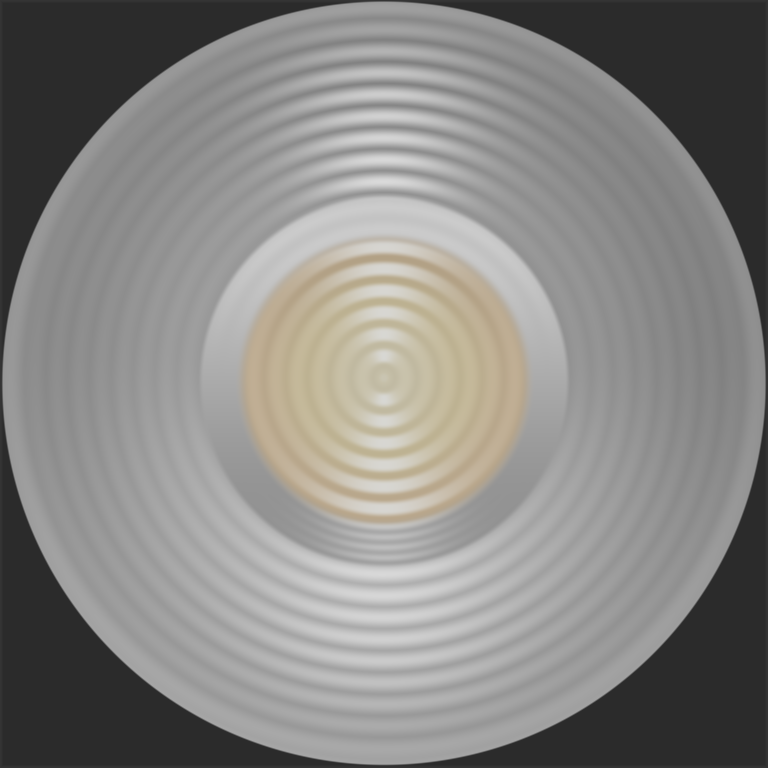
Give the GLSL for this background, as a WebGL 2 fragment shader.

```glsl
#version 300 es
precision highp float;
// A turned metal disc with concentric grooves, a recessed dish and a warm centre.
// Cosine ripples over the radius are lit by soft angular sectors above and below;
// distance masks layer backdrop, grooved plate, dish and amber cap.
uniform vec2 u_resolution;
out vec4 fragColor;

// Antialiased coverage of a circle, with an adjustable edge softness.
float disc(vec2 p, float radius, float softness) {
    return 1.0 - smoothstep(-softness, softness, length(p) - radius);
}

// Groove profile: 1 on the broad crests, 0 in the narrow valleys.
float groove(float r, float period) {
    return pow(0.5 + 0.5 * cos(6.283185 * r / period), 0.7);
}

// Grey of the grooved plate, with a tight upper and a wide lower reflection.
float plateTone(vec2 dir, float r, float crest) {
    float upper = exp(-dir.x * dir.x / 0.13) * smoothstep(-0.1, 0.3, dir.y);
    float lower = exp(-dir.x * dir.x / 0.32) * smoothstep(0.1, -0.4, dir.y);
    float tone = mix(0.595, 0.525, smoothstep(0.24, 0.44, r));
    tone += 0.07 * smoothstep(0.2, -0.9, dir.y) - 0.015 * dir.x;
    tone += 0.022 * (crest - 0.5);
    tone += upper * smoothstep(0.53, 0.37, r) * mix(-0.01, 0.25, crest);
    tone += lower * smoothstep(0.52, 0.34, r) * mix(0.04, 0.17, crest);
    return tone + 0.05 * smoothstep(0.455, 0.495, r);
}

// Grey of the recessed dish: bright above, shaded below, with a rippled glint.
float dishTone(vec2 p, float r) {
    float tone = mix(0.57, 0.78, smoothstep(-0.19, 0.21, p.y));
    float glint = exp(-p.x * p.x / 0.007) * smoothstep(-0.12, -0.18, p.y);
    tone += glint * (0.13 + 0.04 * cos(6.283185 * r / 0.0135));
    tone -= 0.05 * glint * smoothstep(0.225, 0.245, r);
    return tone + 0.015 * cos(6.283185 * r / 0.0284) * smoothstep(0.0, 0.2, p.y);
}

// Amber cap, paler towards the middle, crossed by whitish arcs.
vec3 amberCap(vec2 dir, float r, float crest) {
    vec3 color = mix(vec3(0.77, 0.745, 0.655), vec3(0.755, 0.71, 0.585),
                     smoothstep(0.02, 0.11, r));
    color = mix(color, vec3(0.735, 0.665, 0.56), smoothstep(0.10, 0.17, r));
    color += 0.03 * (crest - 0.5);
    color -= 0.025 * smoothstep(0.0, 1.0, dir.y) * smoothstep(0.08, 0.16, r);
    float sector = exp(-dir.x * dir.x / 0.26);
    float arcs = sector * smoothstep(0.1, 0.95, crest) * smoothstep(0.008, 0.024, r);
    color = mix(color, vec3(0.85, 0.85, 0.84), 0.92 * arcs);
    return mix(color, vec3(0.79, 0.78, 0.72), 0.5 * smoothstep(0.008, 0.002, r));
}

void main() {
    float side = min(u_resolution.x, u_resolution.y);
    vec2 uv = (gl_FragCoord.xy - 0.5 * u_resolution) / side + 0.5;
    float pixel = 1.0 / side;

    // Ripples share a centre slightly above that of the plate.
    vec2 ripple = uv - vec2(0.5, 0.508);
    float r = length(ripple);
    vec2 dir = ripple / max(r, 0.0001);
    float crest = groove(r, 0.0284);

    // Dark backdrop with a faint border.
    vec2 margin = 0.5 - abs(uv - 0.5);
    float border = 1.0 - smoothstep(0.001, 0.005, min(margin.x, margin.y));
    vec3 color = vec3(0.168 + 0.035 * border);

    // Grooved plate.
    vec2 plate = uv - vec2(0.5, 0.501);
    float plateRadius = length(plate);
    vec3 metal = vec3(plateTone(dir, plateRadius, crest));

    // Recessed dish.
    vec2 dish = uv - vec2(0.5005, 0.503);
    float dishMask = disc(dish, 0.239, 0.004);
    metal = mix(metal, vec3(dishTone(dish, length(dish))), dishMask);

    // Warm cap with a soft outer edge.
    float capMask = disc(uv - vec2(0.501, 0.502), 0.186, 0.010);
    metal = mix(metal, amberCap(dir, r, crest), capMask);

    color = mix(color, metal, disc(plate, 0.497, max(pixel, 0.0015)));
    fragColor = vec4(color, 1.0);
}
```
